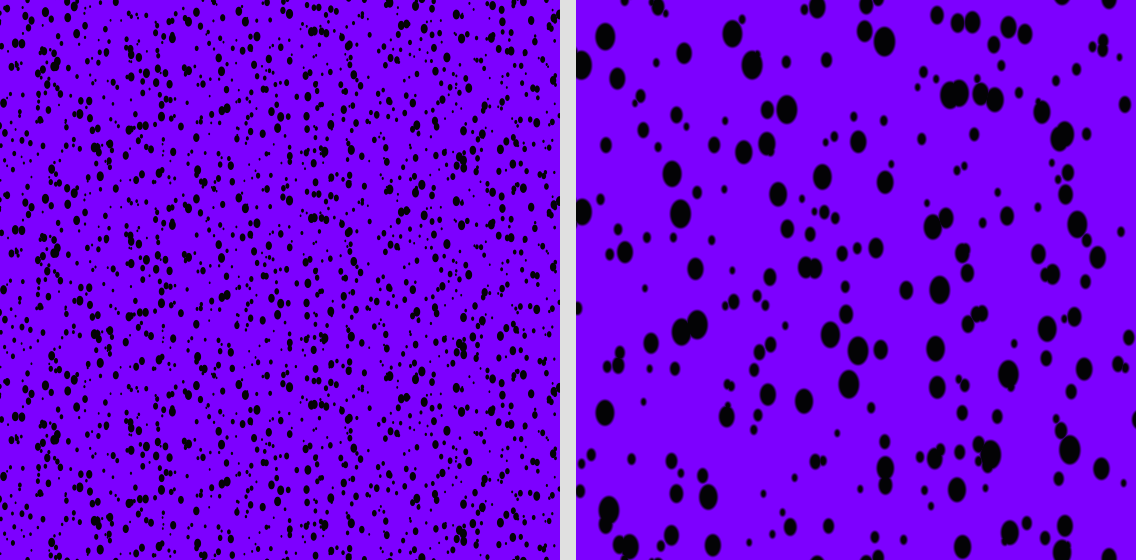
Left, the full canvas; right, a detail of the centre.
This pattern is drawn by a WebGL 1 fragment shader. Its source:

```glsl
precision highp float;
// Black upright oval specks of many sizes scattered over flat violet.
// Every cell of a grid holds five randomly placed ovals; the nearest oval
// edge in the surrounding cells gives the ink. Rows repeat every third.

uniform vec2 u_resolution;

const float CELLS = 21.0;
const float ROW_PERIOD = 7.0;

// Three random values from a cell and a speck index, without sine.
vec3 hash3(vec3 p) {
  p = fract(p * vec3(0.1031, 0.1030, 0.0973));
  p += dot(p, p.yxz + 33.33);
  return fract((p.xxy + p.yxx) * p.zyx);
}

// Approximate signed distance to an axis-aligned ellipse.
float ellipseDistance(vec2 p, vec2 radii) {
  float scaled = length(p / radii);
  float slope = length(p / (radii * radii));
  return scaled * (scaled - 1.0) / max(slope, 0.001);
}

// Distance to the closest speck around a point.
float speckDistance(vec2 uv) {
  vec2 home = floor(uv * CELLS);
  float nearest = 1.0;
  for (int y = -1; y <= 1; y++) {
    for (int x = -1; x <= 1; x++) {
      vec2 cell = home + vec2(float(x), float(y));
      vec2 seed = vec2(cell.x + 5.0, mod(cell.y, ROW_PERIOD) + 11.0);
      for (int i = 0; i < 5; i++) {
        vec3 rnd = hash3(vec3(seed, float(i) * 17.0 + 3.0));
        vec2 center = (cell + rnd.xy) / CELLS;
        // Small specks outnumber large ones; all are taller than wide.
        float radius = 0.0016 + 0.0048 * pow(rnd.z, 1.5);
        vec2 radii = radius * vec2(1.0, 1.38);
        nearest = min(nearest, ellipseDistance(uv - center, radii));
      }
    }
  }
  return nearest;
}

void main() {
  float side = min(u_resolution.x, u_resolution.y);
  vec2 uv = gl_FragCoord.xy / side;

  // Soft edge in canvas units, never thinner than a pixel.
  float edge = max(0.0011, 0.55 / side);
  float ink = 1.0 - smoothstep(-edge, edge, speckDistance(uv));

  vec3 violet = vec3(0.49, 0.0, 1.0);
  vec3 black = vec3(0.01, 0.01, 0.02);
  gl_FragColor = vec4(mix(violet, black, ink), 1.0);
}
```
